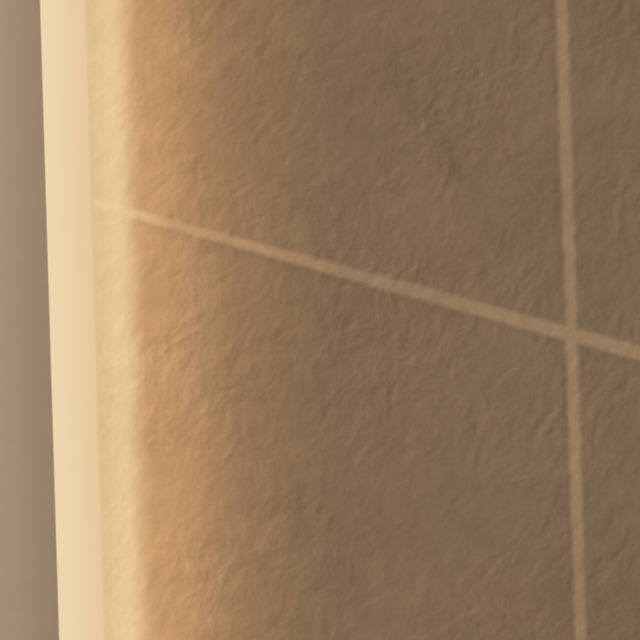
This texture is drawn by a three.js fragment shader. Its source:

```glsl
// Stone wall tiles in warm side light, beside a pale trim and a grey wall.
// Sheared coordinates place the near-vertical edges; a colour ramp gives the
// light falloff, embossed noise the stone, and soft line distances the grout.
varying vec2 vUv;

float hash(vec2 p) {
  vec3 q = fract(vec3(p.xyx) * 0.1031);
  q += dot(q, q.yzx + 33.33);
  return fract((q.x + q.y) * q.z);
}

float noise(vec2 p) {
  vec2 i = floor(p), f = fract(p);
  f = f * f * (3.0 - 2.0 * f);
  return mix(mix(hash(i), hash(i + vec2(1.0, 0.0)), f.x),
             mix(hash(i + vec2(0.0, 1.0)), hash(i + vec2(1.0, 1.0)), f.x), f.y);
}

// Layered noise centred on zero
float fbm(vec2 p) {
  float sum = 0.0, amp = 0.5;
  for (int i = 0; i < 4; i++) {
    sum += amp * (noise(p) - 0.5);
    p = mat2(1.6, 1.2, -1.2, 1.6) * p + 7.3;
    amp *= 0.5;
  }
  return sum;
}

vec2 rotate(vec2 p, float a) {
  float c = cos(a), s = sin(a);
  return vec2(c * p.x - s * p.y, s * p.x + c * p.y);
}

// Soft-edged line mask from a signed distance
float band(float d, float halfWidth, float soft) {
  return 1.0 - smoothstep(halfWidth - soft, halfWidth + soft, abs(d));
}

// Light falling off from the lit tile edge into shade
vec3 tileLight(float u) {
  vec3 c = mix(vec3(0.87, 0.75, 0.555), vec3(0.905, 0.785, 0.585), smoothstep(0.165, 0.2, u));
  c = mix(c, vec3(0.765, 0.588, 0.405), smoothstep(0.202, 0.252, u));
  c = mix(c, vec3(0.59, 0.46, 0.335), smoothstep(0.245, 0.405, u));
  c = mix(c, vec3(0.502, 0.408, 0.312), smoothstep(0.35, 0.57, u));
  return mix(c, vec3(0.475, 0.392, 0.305), smoothstep(0.55, 0.95, u));
}

// Surface height of crumpled grain, bent by a slow warp
float grainHeight(vec2 p) {
  vec2 bend = vec2(noise(p * 22.0), noise(p * 22.0 + 5.0)) - 0.5;
  vec2 q = rotate(p, 0.4) + 0.02 * bend;
  return fbm(q * vec2(72.0, 46.0));
}

// Mottling, embossed grain and faint diagonal veins
float stoneRelief(vec2 p) {
  float clouds = fbm(p * 6.0 + 3.0);
  float emboss = grainHeight(p) - grainHeight(p + vec2(0.005, -0.003));
  float patches = 0.6 + 0.8 * noise(p * 9.0 + 11.0);
  vec2 fromVein = p - vec2(0.67, 0.79);
  float across = dot(fromVein, vec2(0.82, 0.57)) + 0.04 * fbm(p * 6.0);
  float along = dot(fromVein, vec2(0.57, -0.82));
  float reach = 1.0 - smoothstep(0.04, 0.25, abs(along));
  float veins = band(across, 0.016, 0.016) - 0.8 * band(across + 0.04, 0.025, 0.025);
  return 0.11 * clouds + 0.20 * emboss * patches + 0.08 * fbm(p * 34.0)
       - 0.028 * veins * reach;
}

vec3 tiles(vec2 p, float u) {
  float shade = smoothstep(0.19, 0.30, u);
  float relief = stoneRelief(p) * mix(0.4, 1.0, shade);
  vec3 col = tileLight(u + 0.010 * fbm(p * 12.0)) * (1.0 + relief);
  col += vec3(0.012, -0.001, -0.006) * fbm(p * 10.0 + 21.0);

  // Grout: a slanted course widening to the right, and an upright joint
  float wobble = 0.003 * fbm(p * 40.0);
  float course = p.y - (0.724 - 0.276 * p.x) + wobble;
  float courseWidth = mix(0.0065, 0.0115, smoothstep(0.14, 0.85, p.x));
  float joint = u - 0.9075 + wobble;
  float start = smoothstep(0.14, 0.156, p.x);
  float grout = max(band(course, courseWidth, 0.0062) * start, band(joint, 0.009, 0.006));
  float below = band(course + courseWidth + 0.006, 0.006, 0.006) * shade;
  float beside = band(joint + 0.015, 0.006, 0.006);
  col *= 1.0 - 0.025 * max(below, beside);

  vec3 groutCol = mix(vec3(0.93, 0.81, 0.62), vec3(0.74, 0.58, 0.41), smoothstep(0.18, 0.34, u));
  groutCol = mix(groutCol, vec3(0.60, 0.488, 0.372), smoothstep(0.32, 0.62, u));
  groutCol *= 1.0 + 0.5 * relief + 0.08 * fbm(p * 50.0);
  return mix(col, groutCol, grout * 0.86);
}

void main() {
  vec2 p = vUv;
  float u = p.x + 0.030 * p.y;

  // Grey wall, darkening slightly toward the trim
  vec3 wall = mix(vec3(0.655, 0.57, 0.475), vec3(0.60, 0.515, 0.425), smoothstep(0.0, 0.095, u));
  wall *= 0.97 + 0.04 * p.y + 0.02 * fbm(p * 60.0);

  // Bright trim
  vec3 trim = mix(vec3(0.93, 0.835, 0.68), vec3(0.905, 0.795, 0.62), smoothstep(0.095, 0.165, u));
  trim *= 1.0 + 0.008 * fbm(p * 40.0);

  vec3 col = mix(wall, trim, smoothstep(0.0905, 0.0942, u));
  col = mix(col, tiles(p, u), smoothstep(0.158, 0.172, u));
  col *= 1.0 - 0.02 * band(u - 0.165, 0.003, 0.003);
  gl_FragColor = vec4(col, 1.0);
}
```
